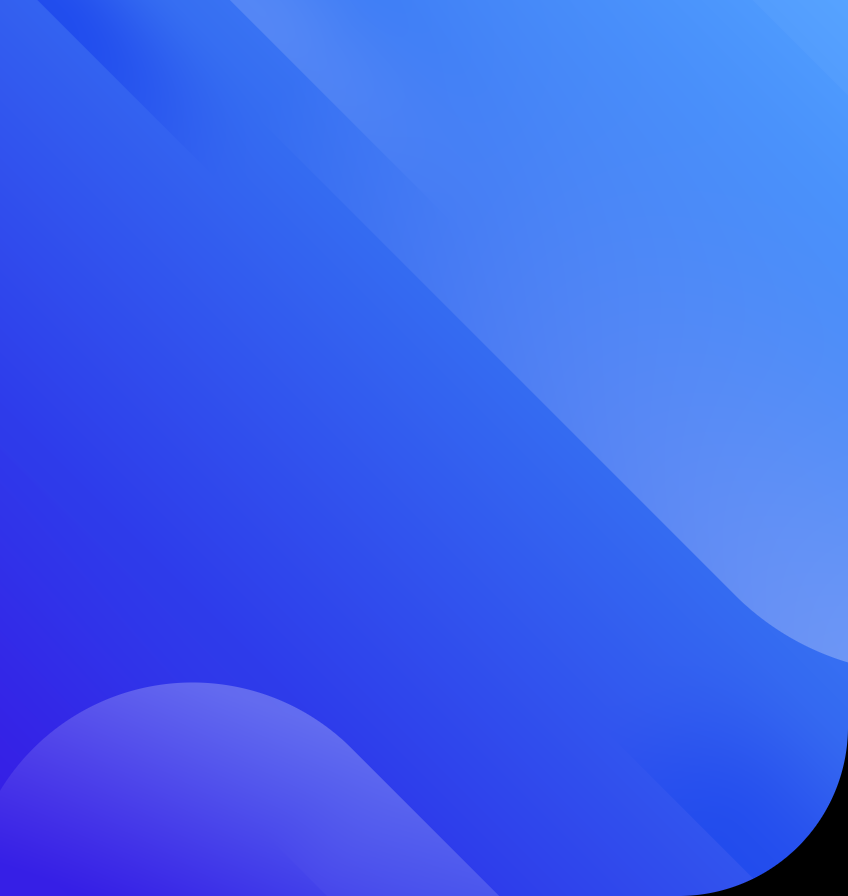
Reproduce this background procedurally as a WebGL 1 fragment shader.

```glsl
precision highp float;
// Blue diagonal backdrop: a gradient running across 45 degree bands, two
// translucent capsules, soft one-sided stripes and a rounded dark corner.
// Lengths are in canvas heights; each band has a crisp edge and a soft fade.

uniform vec2 u_resolution;

const vec3 VIOLET = vec3(0.21, 0.12, 0.90);
const vec3 INDIGO = vec3(0.18, 0.235, 0.92);
const vec3 AZURE = vec3(0.205, 0.42, 0.945);
const vec3 SKY = vec3(0.32, 0.63, 1.0);
const vec3 SHADE = vec3(0.12, 0.29, 0.93);
const vec3 WHITE = vec3(1.0);
const vec2 DOWN_RIGHT = vec2(0.70711, -0.70711);

// Antialiased coverage of the inside of a signed distance.
float cover(float dist, float pixel) {
  return clamp(0.5 - dist / pixel, 0.0, 1.0);
}

float fall(float start, float end, float v) {
  return 1.0 - smoothstep(start, end, v);
}

// Capsule that starts at a point and runs on far along a direction.
float capsule(vec2 p, vec2 start, vec2 dir, float radius) {
  vec2 d = p - start;
  return length(d - dir * max(dot(d, dir), 0.0)) - radius;
}

float roundedBox(vec2 p, vec2 halfSize, float radius) {
  vec2 d = abs(p) - halfSize + radius;
  return length(max(d, 0.0)) + min(max(d.x, d.y), 0.0) - radius;
}

// Stripe with a sharp lower left edge that fades towards the upper right.
float stripe(float across, float edge, float width, float pixel) {
  float sharp = cover((edge - across) * 0.70711, pixel);
  return sharp * fall(edge, edge + width, across);
}

vec3 baseGradient(float across) {
  vec3 col = mix(VIOLET, INDIGO, smoothstep(-0.95, -0.4, across));
  col = mix(col, AZURE, clamp((across + 0.45) / 0.6, 0.0, 1.0));
  return mix(col, SKY, clamp((across - 0.15) / 0.8, 0.0, 1.0));
}

void main() {
  vec2 p = gl_FragCoord.xy / u_resolution.y;
  float aspect = u_resolution.x / u_resolution.y;
  float pixel = 1.0 / u_resolution.y;

  // Diagonal axes: across rises to the upper right, along to the lower right.
  float across = p.x + p.y - 1.0;
  float along = p.x - p.y + 1.0;
  vec3 col = baseGradient(across);

  // Faint step on the left and pale band in the top right corner.
  float leftStep = cover((across + 0.501) * 0.70711, pixel);
  col = mix(col, VIOLET, 0.07 * leftStep * fall(0.5, 1.05, along));
  col = mix(col, WHITE, 0.03 * stripe(across, 0.84, 0.5, pixel));

  // Dark stripes at the upper left and lower right.
  float upperShade = stripe(across, 0.0417, 0.16, pixel) * fall(0.08, 0.48, along);
  float lowerShade = stripe(across, -0.14, 0.27, pixel) * smoothstep(1.46, 1.75, along);
  col = mix(col, SHADE, 0.9 * upperShade + 0.8 * lowerShade);

  // Large light capsule, brightest near its rounded end.
  float large = capsule(p, vec2(1.032, 0.5477), -DOWN_RIGHT, 0.2995);
  float largeGlow = 0.22 * max(along - 0.42, 0.0) * fall(0.15, 0.8, across);
  col = mix(col, WHITE, largeGlow * cover(large, pixel));

  // Bright streak at the top.
  float streak = stripe(across, 0.2565, 0.2, pixel) * fall(0.3, 0.8, along);
  col = mix(col, WHITE, 0.14 * streak);

  // Small capsule at the lower left, fading towards the bottom.
  float small = capsule(p, vec2(0.2148, -0.013), DOWN_RIGHT, 0.2513);
  float smallGlow = clamp(0.03 + 0.9 * p.y + 0.3 * (p.x - 0.2), 0.0, 0.25);
  smallGlow += 0.025 * stripe(across, -0.635, 0.25, pixel) * smoothstep(1.22, 1.36, along);
  col = mix(col, WHITE, smallGlow * cover(small, pixel));

  // Rounded lower right corner; the box extends past the other sides.
  vec2 halfSize = vec2(aspect, 1.0);
  float panel = roundedBox(p - vec2(0.0, 1.0), halfSize, 0.189);
  col *= cover(panel, pixel);

  gl_FragColor = vec4(col, 1.0);
}
```
